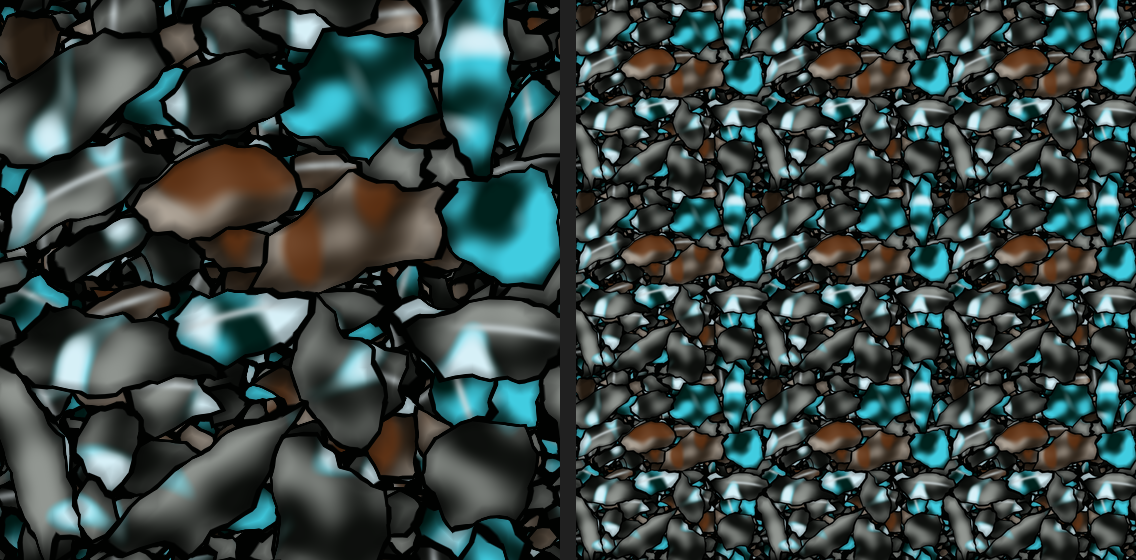
Left: one tile. Right: repeated 3 by 3.
Give the GLSL for this pattern, as a three.js fragment shader.

```glsl
varying vec2 vUv;

float hash(vec2 p) {
  vec3 q = fract(p.xyx * vec3(.1031, .1030, .0973));
  q += dot(q, q.yzx + 33.33);
  return fract((q.x + q.y) * q.z);
}

vec2 hash2(vec2 p) {
  return vec2(hash(p), hash(p + 71.7));
}

// Gradient noise
float slope(vec2 corner, vec2 f) {
  float a = 6.28318 * hash(corner);
  return dot(vec2(cos(a), sin(a)), f);
}

float noise(vec2 p) {
  vec2 i = floor(p), f = p - i;
  vec2 u = f * f * f * (f * (f * 6. - 15.) + 10.);
  vec2 e = vec2(1., 0.);
  return mix(mix(slope(i, f), slope(i + e, f - e), u.x),
             mix(slope(i + e.yx, f - e.yx), slope(i + 1., f - 1.), u.x), u.y);
}

// Wrapping offsets, linear over triangles, so that edges stay straight but break
vec2 jag(vec2 uv, float n) {
  vec2 p = uv * n, i = floor(p), f = p - i;
  vec2 s = f.x > f.y ? vec2(1., 0.) : vec2(0., 1.);
  float hi = max(f.x, f.y), lo = min(f.x, f.y);
  return hash2(mod(i, n)) * (1. - hi) + hash2(mod(i + s, n)) * (hi - lo)
       + hash2(mod(i + 1., n)) * lo - .5;
}

// Irregular star-shaped polygon: negative inside, -1 at its centre
vec2 corner(float k, float sides, float seed) {
  float a = (k / sides - .5) * 6.28318;
  return vec2(cos(a), sin(a)) * mix(.65, 1.15, hash(vec2(mod(k, sides), seed)));
}

float polygon(vec2 q, float sides, float seed) {
  float k = floor((atan(q.y, q.x) / 6.28318 + .5) * sides);
  vec2 a = corner(k, sides, seed);
  vec2 e = corner(k + 1., sides, seed) - a;
  vec2 normal = vec2(e.y, -e.x);
  return dot(q, normal) / dot(a, normal) - 1.;
}

// Soft light, rust, teal and streaks inside one shard
vec3 shardColor(vec2 q, vec2 id) {
  vec2 shift = hash2(id + 5.3) * 90.;
  float tone = noise(q * vec2(8., 10.) + shift);
  float patches = noise(q * vec2(9., 6.) + shift.yx + 31.);
  float light = smoothstep(-.4, .52, tone);
  float kind = hash(id + 9.1);

  vec3 grey = mix(vec3(.05, .06, .05), vec3(.57, .59, .57), light);
  vec3 warm = mix(vec3(.15, .11, .07), vec3(.7, .66, .61), light);
  warm = mix(warm, vec3(.4, .2, .07), .8 * smoothstep(.08, .38, patches));
  vec3 cyan = mix(vec3(0., .13, .11), vec3(.25, .8, .88), smoothstep(-.25, .22, tone));
  cyan = mix(cyan, vec3(.84, .94, .97), smoothstep(.12, .45, patches));

  vec3 color = mix(grey, cyan, smoothstep(.14, .34, patches));
  color = kind < .22 ? warm : kind < .4 ? cyan : color;

  float streak = exp(-pow((q.y - .015 + .8 * q.x * q.x) / .008, 2.));
  streak *= smoothstep(.12, .04, abs(q.x)) * step(.72, hash(id + 17.9));
  return mix(color, vec3(.8, .84, .85), .75 * streak);
}

void main() {
  vec2 p = vUv + .018 * jag(vUv, 32.);
  float dist = 1., n = 4.;
  vec2 place = vec2(0.), shard = vec2(0.);

  // Large shards first, then smaller ones in the gaps
  for (int layer = 0; layer < 4; layer++) {
    float near = 1., next = 1.;
    vec2 nearPlace = vec2(0.), nearShard = vec2(0.);
    for (int y = -1; y <= 1; y++) {
      for (int x = -1; x <= 1; x++) {
        vec2 cell = floor(p * n) + vec2(x, y);
        vec2 id = mod(cell, n) + float(layer) * 61.;
        if (layer > 0 && hash(id + 3.7) < .18) continue;
        vec2 center = (cell + .5 + (hash2(id) - .5) * .5) / n;
        vec2 size = mix(vec2(.45, .27), vec2(.88, .52), hash2(id + 11.3)) / n;
        float turn = (hash(id + 23.1) - .5) * 1.3 + 1.57 * step(.7, hash(id + 29.9));
        mat2 spin = mat2(cos(turn), -sin(turn), sin(turn), cos(turn));
        float d = polygon(spin * (p - center) / size, 11. - 2. * float(layer), hash(id) * 97.) * size.y;
        if (d < near) {
          next = near;
          near = d;
          nearPlace = spin * (vUv - center);
          nearShard = id;
        } else next = min(next, d);
      }
    }
    // Dark gaps between neighbours and around larger shards
    float edge = max(near, .005 - .5 * (next - near));
    if (layer > 0) edge = max(edge, .008 - dist);
    if (edge < dist) {
      dist = edge;
      place = nearPlace;
      shard = nearShard;
    }
    n *= 2.;
  }

  vec3 color = shardColor(place, shard) * mix(.7, 1., smoothstep(0., .025, -dist));
  float cover = smoothstep(-.0012, .0012, -dist);
  gl_FragColor = vec4(mix(vec3(.004, .008, .005), color, cover), 1.);
}
```
